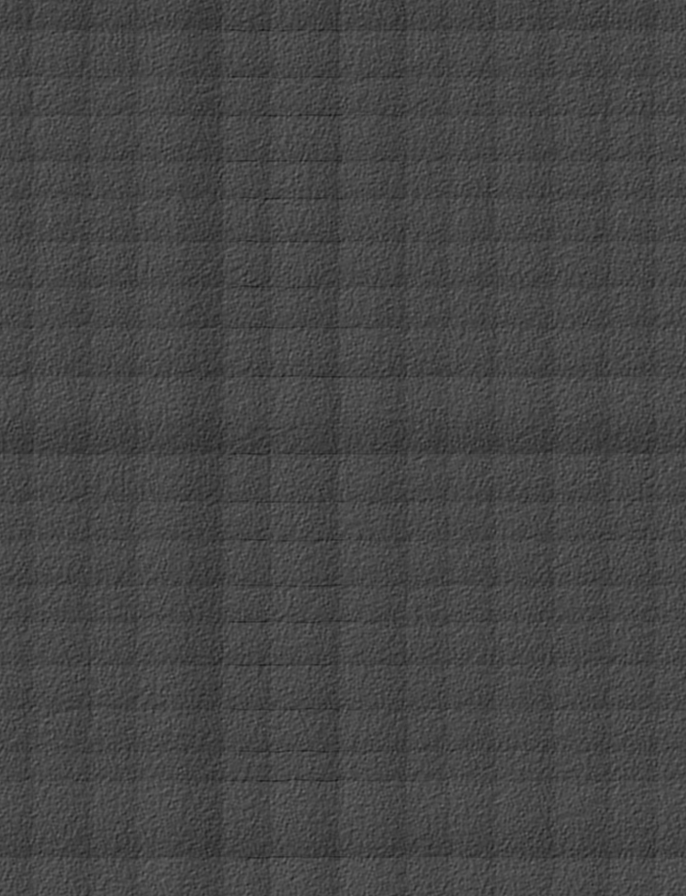
A WebGL 2 fragment shader for this texture:

```glsl
#version 300 es
precision highp float;
// Charcoal embossed leather grain with shaded panels and fine horizontal creases.

uniform vec2 u_resolution;
out vec4 outColor;

const float UNITS = 768.0;               // canvas height in design units
const vec3 CHARCOAL = vec3(0.274);
const float GRAIN_SIZE = 2.5;
const float GRAIN_DEPTH = 0.135;

// Panel borders, measured from the left and from the top
const float COLUMNS[14] = float[](-12.0, 28.0, 78.0, 118.0, 191.0, 232.0, 291.0,
    349.0, 385.0, 425.0, 475.0, 523.0, 562.0, 610.0);
const float ROWS[21] = float[](-40.0, 26.0, 66.0, 99.0, 138.0, 170.0, 207.0,
    246.0, 281.0, 323.0, 389.0, 430.0, 463.0, 502.0, 533.0, 570.0, 608.0,
    644.0, 669.0, 735.0, 800.0);

float hash(vec2 p) {
    vec3 q = fract(vec3(p.xyx) * 0.1031);
    q += dot(q, q.yzx + 33.33);
    return fract((q.x + q.y) * q.z);
}

float noise(vec2 p) {
    vec2 cell = floor(p);
    vec2 f = fract(p);
    f = f * f * (3.0 - 2.0 * f);
    float lower = mix(hash(cell), hash(cell + vec2(1.0, 0.0)), f.x);
    float upper = mix(hash(cell + vec2(0.0, 1.0)), hash(cell + 1.0), f.x);
    return mix(lower, upper, f.y);
}

vec2 rotate(vec2 p, float angle) {
    float c = cos(angle), s = sin(angle);
    return vec2(c * p.x - s * p.y, s * p.x + c * p.y);
}

// Pebbled height field of two layers, turned so no lattice shows
float leather(vec2 p) {
    return 0.8 * noise(rotate(p, 0.4) + 700.0)
         + 0.6 * noise(rotate(p * 1.1, 1.1) + 900.0);
}

// Slope of the height field along the light direction
float emboss(vec2 p, vec2 light) {
    return leather(p + light) - leather(p - light);
}

// Narrows the interval (start, end) around x by one border
vec2 narrow(vec2 interval, float border, float x) {
    return border <= x ? vec2(max(interval.x, border), interval.y)
                       : vec2(interval.x, min(interval.y, border));
}

// Light after the first border, darkening toward the next
float panelShade(vec2 interval, float x, float softness) {
    float width = interval.y - interval.x;
    float t = (x - interval.x) / width;
    float inside = smoothstep(-softness, softness, min(x - interval.x, interval.y - x));
    return (12.0 + 0.7 * width) * (0.38 - t * t) * inside;
}

// Soft window between two positions
float window(float x, float start, float end, float softness) {
    return smoothstep(start - softness, start + softness, x)
         * (1.0 - smoothstep(end - softness, end + softness, x));
}

void main() {
    vec2 p = gl_FragCoord.xy / u_resolution.y * UNITS;
    p.y = UNITS - p.y;
    float pixel = UNITS / u_resolution.y;

    // Slightly wandering borders
    vec2 bent = p + vec2(noise(p.yx / vec2(9.0, 30.0)) * 3.0 - 1.5,
                         noise(p / vec2(14.0, 60.0) + 7.0) * 1.6 - 0.8);
    vec2 column = vec2(-1000.0, 2000.0);
    vec2 row = column;
    for (int i = 0; i < COLUMNS.length(); i++) column = narrow(column, COLUMNS[i], bent.x);
    for (int i = 0; i < ROWS.length(); i++) row = narrow(row, ROWS[i], bent.y);

    // Panel shading, uneven from one panel to the next
    float columnWear = mix(0.75, 1.1, hash(vec2(column.x, 3.0)));
    float rowWear = mix(0.8, 1.1, hash(vec2(row.x, column.x)));
    float shade = panelShade(column, bent.x, 2.5) * 0.0008 * columnWear
                + panelShade(row, bent.y, 1.5) * 0.0008 * rowWear;
    shade -= 0.013 * window(p.x, 155.0, 190.0, 9.0);
    shade -= 0.011 * window(p.y, 358.0, 388.0, 8.0);
    shade += 0.012 * (noise(p / vec2(5.0, 38.0)) - 0.5);

    // Creases: strong in the middle columns, fading to the right
    float gap = min(bent.y - row.x, row.y - bent.y);
    float line = 1.0 - smoothstep(0.2, 0.6 + pixel, gap);
    float reach = 0.15 + 0.85 * window(p.x, 196.0, 295.0, 5.0)
                + 0.3 * window(p.x, 296.0, 345.0, 6.0);
    float breakup = smoothstep(0.2, 0.7, noise(p / vec2(7.0, 30.0) + 19.0));
    float crease = line * reach * mix(0.4, 1.0, breakup);

    // Grain lit from the upper left
    float relief = emboss(p / GRAIN_SIZE, vec2(-0.27, -0.23));
    float tone = shade + relief * GRAIN_DEPTH - 0.08 * crease;
    outColor = vec4(clamp(CHARCOAL + tone, 0.0, 1.0), 1.0);
}
```
